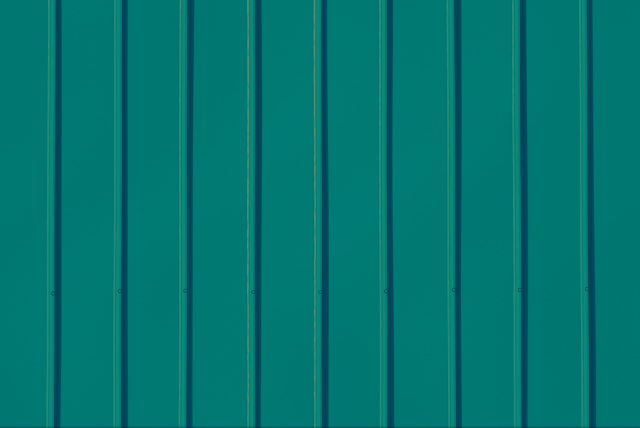
A Shadertoy shader for this texture:

```glsl
// Painted sheet-metal cladding: nine raised vertical ribs, each with a lit
// face, a worn left edge, a cast shadow and a screw. Ribs come from a rounded
// index; chips and paint grain use cellular noise, soft tone layered sines.

const float RIB_COUNT = 9.0;
const float FIRST_RIB = 0.0733;     // left edge of the first rib, canvas widths
const float PITCH = 0.1040;         // distance between ribs
const float LIT_WIDTH = 0.0117;
const float SHADOW_WIDTH = 0.0103;
const float EDGE_WIDTH = 0.0024;    // worn strip on the left of a rib
const float JITTER = 0.0016;        // uneven rib placement
const float FAN = 0.0008;           // spread of the ribs towards the bottom
const float SCREW_HEIGHT = 0.316;
const float SCREW_RADIUS = 0.0034;

const vec3 PANEL = vec3(0.000, 0.473, 0.450);
const vec3 LIT = vec3(0.040, 0.535, 0.475);
const vec3 FOLD = vec3(0.000, 0.425, 0.425);
const vec3 SHADOW = vec3(0.000, 0.265, 0.350);
const vec3 EDGE = vec3(0.130, 0.560, 0.480);
const vec3 CHIP = vec3(0.400, 0.550, 0.410);

float hash(vec2 p) {
    p = fract(p * vec2(0.1031, 0.1137));
    p += dot(p, p.yx + 33.33);
    return fract((p.x + p.y) * p.x * 17.0);
}

// Distance to the nearest scattered cell point.
float cellular(vec2 p) {
    vec2 cell = floor(p);
    float nearest = 2.0;
    for (int y = -1; y <= 1; y++)
    for (int x = -1; x <= 1; x++) {
        vec2 c = cell + vec2(x, y);
        vec2 point = c + vec2(hash(c + 7.0), hash(c + 61.0));
        nearest = min(nearest, distance(p, point));
    }
    return nearest;
}

// Antialiased strip from a to b.
float band(float x, float a, float b, float soft) {
    return smoothstep(a - soft, a + soft, x) * (1.0 - smoothstep(b - soft, b + soft, x));
}

float ribLeft(float i, float y) {
    float offset = (hash(vec2(i + 3.0, 19.0)) - 0.5) * 2.0 * JITTER;
    float lean = (i - 3.2) * FAN * (1.0 - y);
    float dents = 0.0003 * sin(y * 9.0 + i * 2.4);
    return FIRST_RIB + i * PITCH + offset + lean + dents;
}

// Broad, faint drift of the paint tone.
float paintTone(vec2 p) {
    float drift = sin(p.x * 5.0 + 1.3 * sin(p.y * 4.0)) * sin(p.y * 3.5 + p.x * 2.0 + 0.6);
    drift += 0.5 * sin(p.x * 13.0 - p.y * 7.0 + 2.0 * sin(p.y * 6.0));
    float vignette = dot(p - vec2(0.75, 0.55), p - vec2(0.75, 0.55));
    return 0.006 * drift - 0.014 * vignette + 0.004;
}

void mainImage(out vec4 fragColor, in vec2 fragCoord) {
    vec2 uv = fragCoord / iResolution.xy;
    vec2 p = vec2(uv.x, fragCoord.y / iResolution.x);   // square units
    float soft = max(0.7 / iResolution.x, 0.0007);

    // Flat panel with faint grain
    float grain = cellular(p * vec2(150.0, 190.0)) - 0.5;
    vec3 color = PANEL + vec3(0.4, 1.0, 0.8) * (paintTone(vec2(p.x, uv.y) * vec2(1.5, 1.0)) + 0.005 * grain);

    // Nearest rib and position across it
    float i = clamp(floor((uv.x - FIRST_RIB) / PITCH + 0.3), 0.0, RIB_COUNT - 1.0);
    float x = uv.x - ribLeft(i, uv.y);

    // Cast shadow, its width varying a little along each rib
    float reach = SHADOW_WIDTH * (1.0 + 0.10 * sin(uv.y * 4.0 + i * 1.7));
    float shadowEnd = LIT_WIDTH + reach;
    vec3 shade = mix(SHADOW, SHADOW + vec3(0.0, 0.04, 0.015), smoothstep(0.4, 1.0, (x - LIT_WIDTH) / reach));
    color = mix(color, shade, band(x, LIT_WIDTH, shadowEnd, soft * 1.2));

    // Lit rib face, rounding off towards the shadow
    float across = clamp(x / LIT_WIDTH, 0.0, 1.0);
    vec3 face = mix(LIT, PANEL, smoothstep(0.6, 1.0, across));
    face = mix(face, FOLD, 0.5 * band(across, 0.24, 0.38, 0.08));
    color = mix(color, face, band(x, 0.0, LIT_WIDTH, soft));
    color = mix(color, FOLD, 0.5 * band(x, -0.0016, 0.0, soft));

    // Edge highlight and chipped paint, heaviest on the middle ribs near the top
    float edge = band(x, 0.0, EDGE_WIDTH, soft);
    float wear = 0.25 + 0.35 * hash(vec2(i + 11.0, 5.0)) + 0.5 * exp(-0.8 * (i - 3.5) * (i - 3.5));
    wear *= 0.55 + 0.45 * uv.y;
    float flakes = cellular(vec2(x * 320.0 + i * 17.0, p.y * 65.0));
    float chips = 1.0 - smoothstep(0.25, 0.6, flakes + 0.35 - 0.45 * wear);
    color = mix(color, EDGE, 0.65 * edge);
    color = mix(color, CHIP, edge * clamp(0.35 * wear + chips * wear, 0.0, 0.85));

    // Screw at the rib's shadow side, with a small glint
    float level = SCREW_HEIGHT + 0.006 * (hash(vec2(i, 43.0)) - 0.5) + 0.0009 * i;
    vec2 toScrew = vec2(x - LIT_WIDTH * 0.85, (uv.y - level) * iResolution.y / iResolution.x);
    float rim = 1.0 - smoothstep(0.0004, 0.0015, abs(length(toScrew) - SCREW_RADIUS * 0.75));
    float glint = 1.0 - smoothstep(0.0005, 0.0018, length(toScrew + vec2(0.0005, -0.0005)));
    color = mix(color, SHADOW, 0.6 * rim);
    color = mix(color, LIT, 0.7 * glint);

    // Dim lower border
    color *= 1.0 - 0.18 * (1.0 - smoothstep(0.001, 0.006, uv.y));
    fragColor = vec4(clamp(color, 0.0, 1.0), 1.0);
}
```
